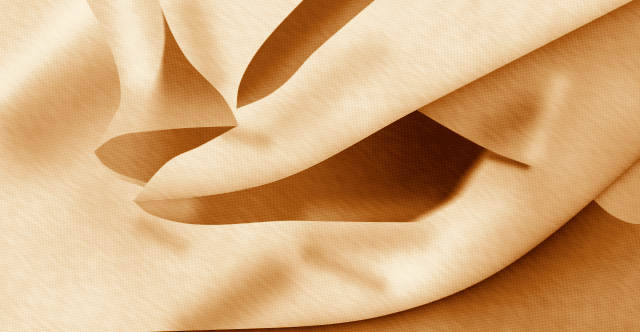
Write a Shadertoy shader that draws this texture.

```glsl
// Draped linen in cream and amber: overlapping folds with dark hollows between.
// Smooth curves bound each layer, soft strokes model its light, and a warm ramp
// colours the resulting tone. A fine weave and gradient noise add the grain.

// Cubic span from a to b with end slopes
float span(float x, vec2 a, vec2 b, float slopeA, float slopeB) {
  float h = b.x - a.x, t = (x - a.x) / h, s = 1. - t;
  return s * s * ((1. + 2. * t) * a.y + t * h * slopeA)
       + t * t * ((3. - 2. * t) * b.y - s * h * slopeB);
}

// Smooth curve through four knots (k, v), straight beyond its ends
float bend(float x, vec4 k, vec4 v) {
  vec3 m = (v.yzw - v.xyz) / (k.yzw - k.xyz);
  vec2 mid = .5 * (m.xy + m.yz), end = 1.5 * m.xz - .5 * mid;
  if (x < k.x) return v.x + end.x * (x - k.x);
  if (x > k.w) return v.w + end.y * (x - k.w);
  if (x < k.y) return span(x, vec2(k.x, v.x), vec2(k.y, v.y), end.x, mid.x);
  if (x < k.z) return span(x, vec2(k.y, v.y), vec2(k.z, v.z), mid.x, mid.y);
  return span(x, vec2(k.z, v.z), vec2(k.w, v.w), mid.y, end.y);
}

float edge(float d) { return clamp(.5 + d / max(fwidth(d), 1e-5), 0., 1.); }

// Soft stroke from s.xy to s.zw
float glow(vec2 p, vec4 s, float width) {
  vec2 ab = s.zw - s.xy, q = p - s.xy;
  q -= ab * clamp(dot(q, ab) / dot(ab, ab), 0., 1.);
  return exp(-dot(q, q) / (width * width));
}

// Darkening beside an edge
float fade(float d, float width) { return exp(-max(d, 0.) / width); }

float slope(vec2 cell, vec2 f) {
  float a = 6.283 * fract(sin(dot(cell, vec2(127.1, 311.7))) * 43758.5);
  return dot(vec2(cos(a), sin(a)), f);
}

float noise(vec2 p) {
  vec2 i = floor(p), f = p - i, u = f * f * (3. - 2. * f), e = vec2(1, 0);
  return mix(mix(slope(i, f), slope(i + e, f - e), u.x),
             mix(slope(i + e.yx, f - e.yx), slope(i + 1., f - 1.), u.x), u.y);
}

vec3 warmRamp(float t) {
  vec3 stops[6] = vec3[6](vec3(.26, .07, 0), vec3(.47, .2, .02), vec3(.65, .34, .07),
    vec3(.8, .57, .32), vec3(.89, .73, .53), vec3(.96, .9, .79));
  vec3 c = stops[0];
  for (int i = 0; i < 5; i++) c = mix(c, stops[i + 1], clamp(t * 5. - float(i), 0., 1.));
  return mix(c, vec3(1, .98, .92), clamp(t * 5. - 5., 0., 1.));
}

void mainImage(out vec4 fragColor, in vec2 fragCoord) {
  vec2 p = fragCoord / iResolution.xy * vec2(1.92, 1);
  float x = p.x, y = p.y;

  // Main boundaries
  float sash = y - bend(x, vec4(.405, .825, 1.25, 1.9), vec4(.395, .455, .67, 1));
  float hem = y - bend(x, vec4(.75, 1.175, 1.5, 1.92), vec4(.01, .055, .185, .525));
  float rim = y - bend(x, vec4(.405, .45, .9, 1.35), vec4(.39, .355, .335, .33));
  float flap = y - bend(x, vec4(1.25, 1.36, 1.475, 1.58), vec4(.67, .605, .545, .505));

  // Pale cloth at the left and the arm sweeping right
  float tone = mix(.96, .72, smoothstep(1.2, 1.65, x));
  tone -= .3 * glow(p, vec4(.1, .6, .33, .75), .13);
  tone += .13 * glow(p, vec4(0, .73, .24, .97), .05);
  tone -= .1 * glow(p, vec4(.3, .4, .42, .3), .1);
  tone -= .36 * glow(p, vec4(.58, 0, .82, .16), .07);
  tone -= .16 * glow(p, vec4(.43, .32, .54, .26), .03);
  tone -= .18 * glow(p, vec4(.95, .27, 1.25, .28), .06);
  tone -= .18 * glow(p, vec4(.93, .23, 1.14, .14), .03);
  tone += .12 * glow(p, vec4(1.2, .17, 1.5, .38), .07);
  tone -= .28 * fade(hem, .03) * smoothstep(.65, .95, x);

  // Tan cloth at the right with a pinched ridge
  float amber = .67 - .3 * fade(-sash, .07) - .22 * fade(hem, .03);
  amber += .17 * glow(p, vec4(1.6, .54, 1.68, .75), .035);
  amber += .1 * glow(p, vec4(1.68, .5, 1.86, .7), .09);
  amber -= .17 * glow(p, vec4(1.48, .6, 1.59, .66), .06);
  float right = smoothstep(1.54, 1.68, x);
  tone = mix(tone, amber, mix(edge(flap), smoothstep(.3, .52, y), right));
  tone -= .5 * glow(p, vec4(1.48, .53, 1.575, .505), .018) * edge(-flap);

  // Deep hollow below the sash
  float shoulder = bend(y, vec4(.33, .4, .48, .55), vec4(1.25, 1.37, 1.43, 1.49)) - x;
  float hollow = .42 - .4 * smoothstep(.75, 1.45, x + .6 * (y - .4));
  hollow += .25 * glow(p, vec4(.41, .385, .55, .375), .05);
  hollow += .2 * glow(p, vec4(.95, .34, 1.28, .36), .05);
  tone = mix(tone, hollow, edge(min(min(-sash, rim), -flap)) * smoothstep(-.02, .05, shoulder));

  // Shadowed ground under the hem and a small tucked fold
  float ground = .6 - .56 * fade(-hem, mix(.03, .16, smoothstep(1.2, 1.9, x)));
  float tuck = y - .325 - 3.8 * (1.92 - x) * (1.92 - x);
  ground = mix(ground, .66 - .3 * fade(-hem, .025), edge(min(tuck, x - 1.77)));
  tone = mix(tone, ground, edge(-hem));

  // Hanging drape, its vertical pocket and curled lip
  float side = x - bend(y, vec4(.55, .62, .7, 1), vec4(.283, .325, .362, .258));
  float lip = y - bend(x, vec4(.28, .31, .42, .7), vec4(.53, .49, .44, .36));
  float curl = bend(x, vec4(.29, .34, .45, .7), vec4(.55, .585, .605, .62)) - y;
  float fold = x - bend(y, vec4(.6, .7, .85, 1), vec4(.38, .43, .485, .475));
  float drape = .87 + .16 * glow(p, vec4(.37, 1, .42, .78), .05);
  float blur = mix(.12, .012, smoothstep(.6, .85, y));
  drape = mix(drape, .44 + .3 * smoothstep(.78, .6, y), smoothstep(0., blur, fold));
  drape = mix(drape, .6 - .25 * smoothstep(.35, .6, x), edge(min(curl, lip - .016)));
  tone = mix(tone, drape, edge(min(min(side, lip), min(sash, .76 - x))));

  // Upper fold flowing into the broad diagonal sash
  float upper = x - bend(y, vec4(.55, .7, .825, 1), vec4(.74, .675, .56, .475));
  float crest = bend(x, vec4(.4, .5, .6, .72), vec4(.395, .51, .56, .625)) - y;
  float band = .99 - .26 * fade(sash, .04);
  band -= .16 * glow(p, vec4(.57, .97, .64, .76), .05);
  band -= .2 * glow(p, vec4(.69, .6, .79, .575), .03);
  band -= .12 * glow(p, vec4(.85, .63, 1.12, .84), .06);
  tone = mix(tone, band, edge(min(sash, max(upper, crest))));

  // Slanted opening between fold and sash
  float near = x - bend(y, vec4(.68, .75, .85, 1), vec4(.71, .72, .775, .91));
  float far = bend(y, vec4(.68, .71, .85, 1), vec4(.73, .8, .95, 1.125)) - x;
  tone = mix(tone, .32 + .2 * smoothstep(.12, 0., far), edge(min(near, far)));

  // Weave and grain
  vec2 thread = mat2(.8, .6, -.6, .8) * p + .02 * noise(p * 4.);
  tone += .03 * sin(thread.x * 500.) * sin(thread.y * 500.);
  tone += .05 * noise(thread * vec2(25, 90)) + .05 * noise(p * 6.);
  fragColor = vec4(warmRamp(tone), 1);
}
```
